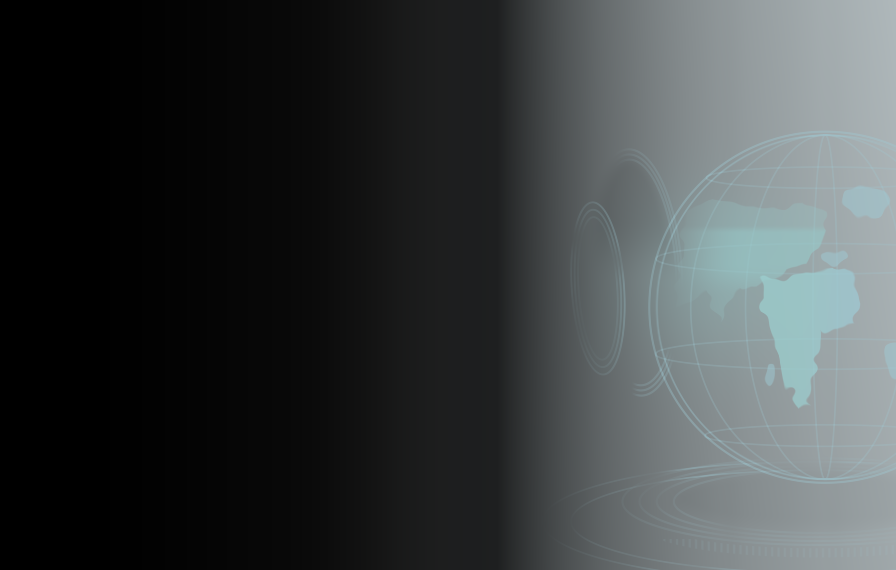
A Shadertoy shader for this background:

```glsl
float hash(vec2 p) {
    return fract(sin(dot(p, vec2(127.1, 311.7))) * 43758.5453);
}

float noise(vec2 p) {
    vec2 i = floor(p), f = fract(p);
    f = f * f * (3.0 - 2.0 * f);
    return mix(mix(hash(i), hash(i + vec2(1, 0)), f.x),
               mix(hash(i + vec2(0, 1)), hash(i + vec2(1, 1)), f.x), f.y);
}

// Approximate signed distance to an ellipse
float ellipse(vec2 p, vec2 radii) {
    float k = length(p / radii);
    return k * (k - 1.0) / max(length(p / (radii * radii)), 1e-4);
}

float stroke(float d, float width) {
    float aa = 1.2 / iResolution.y;
    return 1.0 - smoothstep(width, width + aa, abs(d));
}

float fill(float d) {
    float aa = 1.0 / iResolution.y;
    return 1.0 - smoothstep(-aa, aa, d);
}

// Signed distance to a closed outline
float outline(vec2 p, vec2 v[16]) {
    float d = 1e3, side = 1.0;
    for (int i = 0; i < 16; i++) {
        vec2 a = v[i], b = v[(i + 15) % 16], e = b - a, w = p - a;
        vec2 n = w - e * clamp(dot(w, e) / dot(e, e), 0.0, 1.0);
        d = min(d, dot(n, n));
        bvec3 c = bvec3(p.y >= a.y, p.y < b.y, e.x * w.y > e.y * w.x);
        if (all(c) || all(not(c))) side = -side;
    }
    return side * sqrt(d);
}

// Land outlines in globe units
float southLand(vec2 q) {
    return outline(q, vec2[16](
        vec2(-.37, .16), vec2(-.24, .17), vec2(-.12, .20), vec2(.05, .24),
        vec2(.15, .19), vec2(.19, .04), vec2(.16, -.08), vec2(.08, -.125),
        vec2(-.01, -.13), vec2(-.03, -.22), vec2(-.07, -.37), vec2(-.09, -.55),
        vec2(-.16, -.56), vec2(-.225, -.40), vec2(-.265, -.225), vec2(-.36, -.03)));
}

float northLand(vec2 q) {
    return outline(q, vec2[16](
        vec2(-.80, .54), vec2(-.64, .61), vec2(-.45, .57), vec2(-.24, .56),
        vec2(-.11, .60), vec2(-.01, .54), vec2(0, .44), vec2(-.04, .34),
        vec2(-.11, .25), vec2(-.24, .23), vec2(-.29, .17), vec2(-.40, .11),
        vec2(-.49, .12), vec2(-.60, -.09), vec2(-.675, .09), vec2(-.85, .01)));
}

void mainImage(out vec4 fragColor, in vec2 fragCoord) {
    vec2 uv = fragCoord / iResolution.xy;
    vec2 p = vec2(uv.x * 1.569, uv.y);
    float reveal = smoothstep(0.58, 0.78, uv.x);

    // Black to silver backdrop with faint vertical streaks
    float rise = max(uv.x - 0.555, 0.0) / 0.445;
    float shade = 0.035 * smoothstep(0.08, 0.38, uv.x) + 0.085 * smoothstep(0.31, 0.52, uv.x);
    shade += (0.56 * (1.0 - exp(-2.6 * rise)) + 0.05 * rise * rise) * mix(0.93, 1.04, uv.y);
    shade += 0.008 * (noise(vec2(uv.x * 60.0, 0.5)) - 0.5) * smoothstep(0.3, 0.45, uv.x);
    vec3 col = shade * mix(vec3(1), vec3(0.96, 1.01, 1.025), smoothstep(0.35, 0.6, uv.x));

    // Teal haze to the left of the globe
    vec3 teal = vec3(0.57, 0.76, 0.76), ice = vec3(0.62, 0.79, 0.83);
    vec2 haze = (p - vec2(1.25, 0.51)) / vec2(0.17, 0.15);
    col = mix(col, teal, 0.32 * exp(-dot(haze, haze)) * reveal);

    // Platform under the globe
    vec2 base = p - vec2(1.43, 0.085);
    col *= 1.0 - 0.04 * (1.0 - smoothstep(-0.03, 0.02, ellipse(base - vec2(0, 0.04), vec2(0.25, 0.06))));
    float worn = noise(p * vec2(14.0, 24.0));
    float lines = 0.3 * worn * stroke(ellipse(base, vec2(0.48, 0.105)), 0.0004);
    lines += 0.35 * worn * stroke(ellipse(base, vec2(0.43, 0.09)), 0.0004);
    for (int i = 0; i < 4; i++) {
        float f = float(i);
        vec2 radii = vec2(0.25 + 0.03 * f, 0.055 + 0.007 * f);
        lines += 0.14 * worn * stroke(ellipse(base - vec2(0, 0.035), radii), 0.0008);
    }
    float tick = smoothstep(0.2, 0.45, abs(fract(base.x * 90.0) - 0.5));
    lines += 0.1 * tick * stroke(ellipse(base, vec2(0.3, 0.055)), 0.007) * step(base.y, -0.03);

    // Lens rings, worn into partial arcs
    vec2 small = p - vec2(1.047, 0.494);
    small.x += 0.06 * small.y;
    for (int i = 0; i < 3; i++) {
        float f = float(i);
        float d = ellipse(small, vec2(0.046, 0.151) - vec2(0.006, 0.013) * f);
        lines += (0.6 - 0.17 * f) * worn * stroke(d, 0.0006);
    }
    col = mix(col, teal * 0.68, 0.12 * reveal * fill(ellipse(small, vec2(0.046, 0.151))));
    vec2 large = p - vec2(1.112, 0.522);
    large.x += 0.05 * large.y;
    float angle = atan(large.y / 0.215, large.x / 0.08);
    float arc = smoothstep(-0.2, 0.4, angle) * (1.0 - smoothstep(1.3, 2.0, angle));
    float lowArc = smoothstep(-1.8, -1.6, angle) * (1.0 - smoothstep(-1.0, -0.7, angle));
    for (int i = 0; i < 3; i++) {
        float f = float(i);
        float d = ellipse(large, vec2(0.082, 0.216) - vec2(0.005, 0.009) * f);
        lines += (0.18 * arc + 0.25 * lowArc) * stroke(d, 0.0008);
    }
    float hollow = 1.0 - smoothstep(-0.03, 0.01, ellipse(large, vec2(0.08, 0.21)));
    col *= 1.0 - 0.09 * hollow * smoothstep(0.5, 0.62, p.y);

    // Globe outline, meridians and parallels
    vec2 q = (p - vec2(1.445, 0.461)) / 0.308;
    lines += 0.38 * stroke(ellipse(q, vec2(1)) * 0.308, 0.0008);
    lines += 0.15 * stroke(ellipse(q - vec2(0.02, 0), vec2(0.98)) * 0.308, 0.0005);
    for (int i = 0; i < 4; i++) {
        float lon = 0.07 + 0.4 * float(i), lat = -0.82 + 0.55 * float(i);
        lines += 0.24 * stroke(ellipse(q, vec2(sin(lon), 0.98)) * 0.308, 0.0004);
        vec2 radii = cos(lat) * vec2(1, 0.09);
        lines += 0.22 * stroke(ellipse(q - vec2(0, sin(lat)), radii) * 0.308, 0.0004);
    }
    col = mix(col, ice, min(lines, 0.6) * reveal);

    // Continents with ragged coasts
    vec2 rough = q + 0.05 * (vec2(noise(q * 17.0), noise(q * 17.0 + 40.0)) - 0.5);
    float north = fill(northLand(rough) * 0.308) * smoothstep(-0.95, -0.45, q.x);
    float band = smoothstep(0.05, 0.25, q.y) * (1.0 - smoothstep(0.42, 0.47, q.y));
    col = mix(col, teal * 1.04, north * (0.28 + 0.35 * band));
    vec3 southColor = mix(teal * 1.07, ice, smoothstep(-0.2, 0.2, q.x));
    col = mix(col, southColor, 0.72 * fill(southLand(rough) * 0.308));
    float islands = ellipse(rough - vec2(0.24, 0.60), vec2(0.13, 0.09));
    islands = min(islands, ellipse(rough - vec2(-0.32, -0.39), vec2(0.03, 0.075)));
    islands = min(islands, ellipse(rough - vec2(0.40, -0.31), vec2(0.06, 0.12)));
    islands = min(islands, ellipse(rough - vec2(0.05, 0.29), vec2(0.06, 0.04)));
    col = mix(col, ice, 0.5 * fill(islands * 0.308));

    fragColor = vec4(col, 1.0);
}
```
